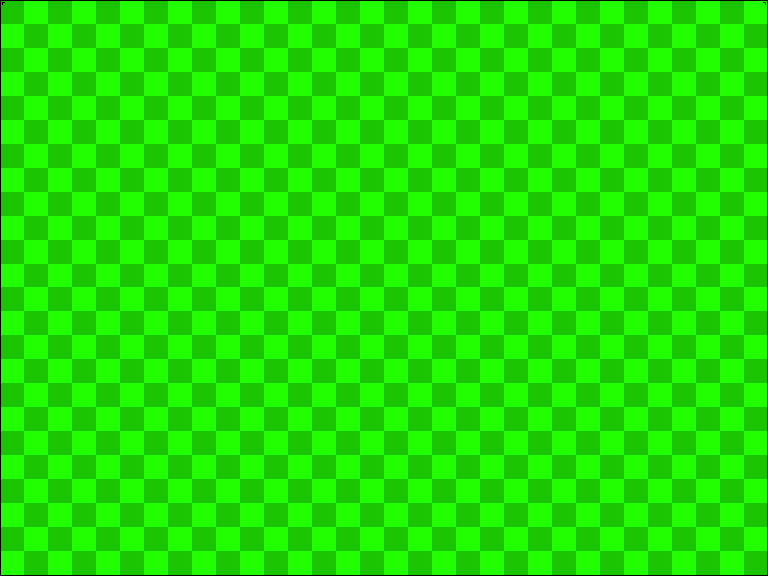
Reproduce this pattern procedurally as a WebGL 1 fragment shader.

```glsl
precision highp float;
// Green two-tone checkerboard, 32 by 24 cells, with a hairline frame and tiny upper corner ticks.

uniform vec2 u_resolution;

const vec2 GRID = vec2(32.0, 24.0);
const vec3 BRIGHT_GREEN = vec3(0.13, 1.0, 0.0);
const vec3 DEEP_GREEN = vec3(0.10, 0.77, 0.0);

// All lengths are in cells.
const float FRAME_WIDTH = 0.04;
const float ROW_SHIFT = 1.0 / 24.0;
const float TICK_START = 0.083;
const float TICK_WIDTH = 0.042;
const float TICK_LENGTH = 0.125;

// Smoothed square wave: +1 in even cells, -1 in odd cells.
float alternate(float x, float pixel) {
    float edgeDistance = abs(mod(x - 0.5, 2.0) - 1.0) - 0.5;
    return clamp(2.0 * edgeDistance / pixel, -1.0, 1.0);
}

// Share of a pixel centred on x that lies between start and end.
float band(float x, float start, float end, float pixel) {
    float overlap = min(end, x + 0.5 * pixel) - max(start, x - 0.5 * pixel);
    return clamp(overlap / pixel, 0.0, 1.0);
}

float frame(vec2 inset, float width, vec2 pixel) {
    return max(band(inset.x, 0.0, width, pixel.x),
               band(inset.y, 0.0, width, pixel.y));
}

// L-shaped tick whose corner sits at (start, start).
float cornerTick(vec2 p, float start, float width, float len, vec2 pixel) {
    float across = band(p.x, start, start + len, pixel.x)
                 * band(p.y, start, start + width, pixel.y);
    float down = band(p.x, start, start + width, pixel.x)
               * band(p.y, start, start + len, pixel.y);
    return max(across, down);
}

void main() {
    vec2 pixel = GRID / u_resolution;
    vec2 p = gl_FragCoord.xy * pixel;
    p.y = GRID.y - p.y; // rows count down from the top

    // The lower rows sit one hairline higher, which narrows the middle row.
    float row = p.y + ROW_SHIFT * step(0.5 * GRID.y - 0.5, p.y);
    float checker = alternate(p.x, pixel.x) * alternate(row, pixel.y);
    vec3 color = mix(BRIGHT_GREEN, DEEP_GREEN, 0.5 + 0.5 * checker);

    // Frame and mirrored ticks
    vec2 inset = min(p, GRID - p);
    float ink = frame(inset, FRAME_WIDTH, pixel);
    vec2 fromCorner = vec2(inset.x, p.y);
    ink = max(ink, cornerTick(fromCorner, TICK_START, TICK_WIDTH, TICK_LENGTH, pixel));

    gl_FragColor = vec4(color * (1.0 - ink), 1.0);
}
```
